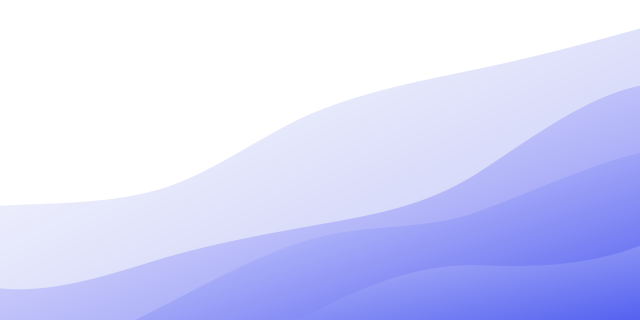
A WebGL 1 fragment shader for this background:

```glsl
precision highp float;
// Layered violet-blue waves rising to the right over a white backdrop.

uniform vec2 u_resolution;

// Cubic Hermite segment; each node holds (height, rise per segment).
float hermite(float t, vec2 a, vec2 b) {
    float s = t * t * (3.0 - 2.0 * t);
    float u = 1.0 - t;
    return mix(a.x, b.x, s) + t * u * (u * a.y - t * b.y);
}

// Smooth crest through five nodes evenly spaced across the canvas.
float crest(float x, vec2 a, vec2 b, vec2 c, vec2 d, vec2 e) {
    float t = x * 4.0;
    if (t < 1.0) return hermite(t, a, b);
    if (t < 2.0) return hermite(t - 1.0, b, c);
    if (t < 3.0) return hermite(t - 2.0, c, d);
    return hermite(t - 3.0, d, e);
}

// Diagonal gradient over the box from corner (left, top) to (1, 0).
vec3 diagonal(vec2 uv, vec2 corner, vec3 light, vec3 deep) {
    float across = (uv.x - corner.x) / (1.0 - corner.x);
    float down = 1.0 - uv.y / corner.y;
    return mix(light, deep, clamp(0.5 * (across + down), 0.0, 1.0));
}

// Lays a fill below a crest with a one-pixel soft edge.
vec3 fillBelow(vec3 base, vec3 fill, float y, float height) {
    float edge = 0.7 / u_resolution.y;
    return mix(base, fill, smoothstep(-edge, edge, height - y));
}

void main() {
    vec2 uv = gl_FragCoord.xy / u_resolution;
    vec3 white = vec3(1.0);
    vec3 color = white;

    // Pale back wave
    float back = crest(uv.x, vec2(0.357, 0.03), vec2(0.409, 0.145),
        vec2(0.656, 0.195), vec2(0.786, 0.105), vec2(0.911, 0.14));
    vec3 lavender = diagonal(uv, vec2(0.0, 0.911), white, vec3(0.75, 0.77, 0.965));
    color = fillBelow(color, lavender, uv.y, back);

    // Second wave
    float second = crest(uv.x, vec2(0.099, -0.05), vec2(0.19, 0.15),
        vec2(0.299, 0.09), vec2(0.464, 0.325), vec2(0.732, 0.10));
    vec3 periwinkle = diagonal(uv, vec2(0.0, 0.732), white, vec3(0.49, 0.51, 0.955));
    color = fillBelow(color, periwinkle, uv.y, second);

    // Third wave
    float third = crest(uv.x, vec2(-0.198, 0.22), vec2(0.039, 0.255),
        vec2(0.26, 0.125), vec2(0.341, 0.185), vec2(0.523, 0.125));
    vec3 violet = diagonal(uv, vec2(0.21, 0.523),
        vec3(0.93, 0.94, 1.0), vec3(0.31, 0.35, 0.94));
    color = fillBelow(color, violet, uv.y, third);

    // Deep front wave
    float front = crest(uv.x, vec2(-0.224, 0.15), vec2(-0.068, 0.2),
        vec2(0.034, 0.26), vec2(0.171, -0.02), vec2(0.232, 0.19));
    vec3 indigo = diagonal(uv, vec2(0.456, 0.232),
        vec3(0.73, 0.75, 0.98), vec3(0.33, 0.38, 0.94));
    color = fillBelow(color, indigo, uv.y, front);

    gl_FragColor = vec4(color, 1.0);
}
```
